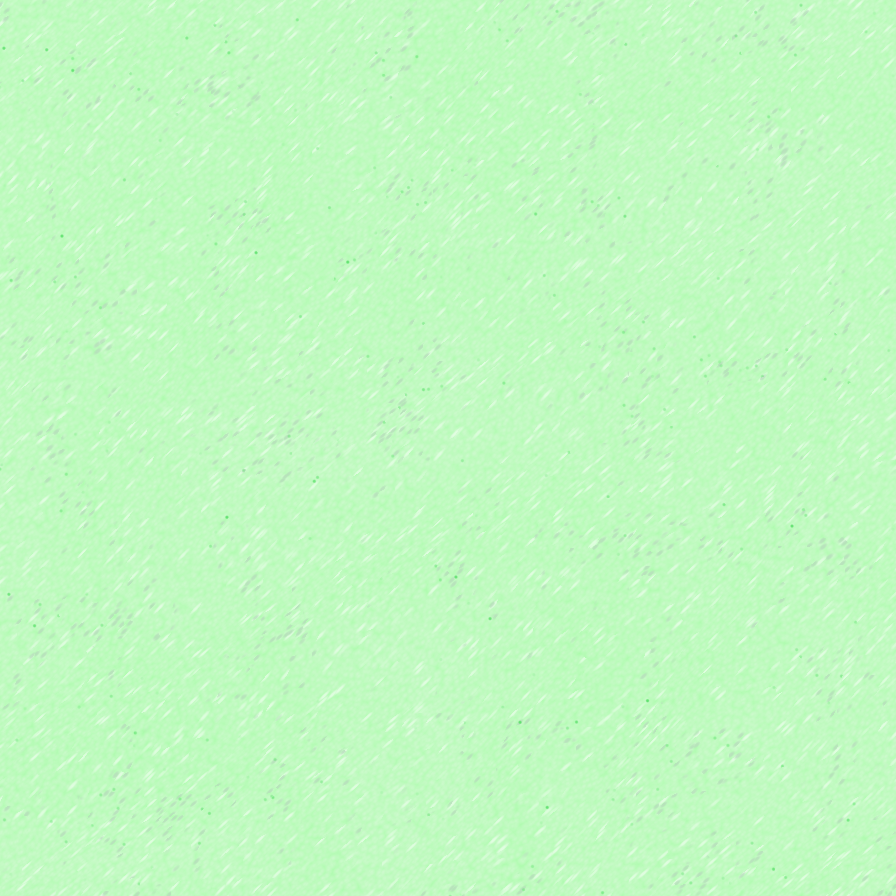
Give the GLSL for this texture, as a Shadertoy shader.

```glsl
vec2 hash2(vec2 p) {
    vec3 q = fract(p.xyx * vec3(0.1031, 0.1030, 0.0973));
    q += dot(q, q.yzx + 33.33);
    return fract((q.xx + q.yz) * q.zy);
}

// Distance to the nearest cell point, and that cell's random value
vec2 cellular(vec2 p) {
    vec2 cell = floor(p), nearest = vec2(9.0, 0.0);
    for (int y = -1; y <= 1; y++)
    for (int x = -1; x <= 1; x++) {
        vec2 id = cell + vec2(x, y);
        float d = length(id + hash2(id) - p);
        if (d < nearest.x) nearest = vec2(d, hash2(id + 517.0).x);
    }
    return nearest;
}

// Soft irregular patches from bent, layered sines
float patches(vec2 p) {
    float sum = 0.0, weight = 0.5;
    for (int i = 0; i < 4; i++) {
        p = mat2(0.8, 0.6, -0.6, 0.8) * p + 1.7;
        p += 0.7 * sin(p.yx * 1.3);
        sum += weight * sin(p.x) * sin(p.y);
        p *= 1.7;
        weight *= 0.7;
    }
    return sum;
}

void mainImage(out vec4 fragColor, in vec2 fragCoord) {
    vec2 uv = fragCoord / iResolution.y;

    // Diagonal fibre axes, slightly wavy
    vec2 fibre = mat2(0.72, -0.69, 0.69, 0.72) * uv;
    fibre.y += 0.004 * sin(fibre.x * 13.0 + 5.0 * sin(fibre.y * 9.0));

    float cloud = patches(uv * 9.0);
    float cluster = smoothstep(-0.1, 0.7, patches(uv * 22.0 + 40.0));

    // Mottled ground with fine grain
    float grain = 0.45 - cellular(fibre * vec2(95.0, 240.0)).x;
    grain += 0.45 - cellular(uv * 170.0 + 31.0).x;
    float tone = 0.062 * grain + 0.014 * cloud;
    vec3 color = vec3(0.747, 0.982, 0.747) + tone * vec3(1.0, -0.08, 1.0);

    // Pale hairs
    vec2 hair = cellular(fibre * vec2(46.0, 230.0) + 80.0);
    float pale = smoothstep(0.55, 0.1, hair.x) * smoothstep(0.72, 1.0, hair.y);
    color = mix(color, vec3(0.91, 0.995, 0.91), 0.8 * pale);

    // Grey flecks gathered in clusters
    vec2 fleck = cellular(fibre * vec2(85.0, 220.0) + 190.0);
    float grey = smoothstep(0.6, 0.15, fleck.x)
               * smoothstep(0.0, 0.08, fleck.y - mix(0.97, 0.76, cluster));
    color = mix(color, vec3(0.71, 0.86, 0.73), 0.75 * grey);

    // Small green specks, a few of them strong
    vec2 speck = cellular(uv * 135.0 + 300.0);
    float dotMask = smoothstep(0.36, 0.08, speck.x)
                  * smoothstep(0.0, 0.02, speck.y - mix(0.988, 0.955, cluster));
    float strength = mix(0.45, 0.95, smoothstep(0.995, 1.0, speck.y));
    color = mix(color, vec3(0.36, 0.88, 0.42), strength * dotMask);

    fragColor = vec4(clamp(color, 0.0, 1.0), 1.0);
}
```
